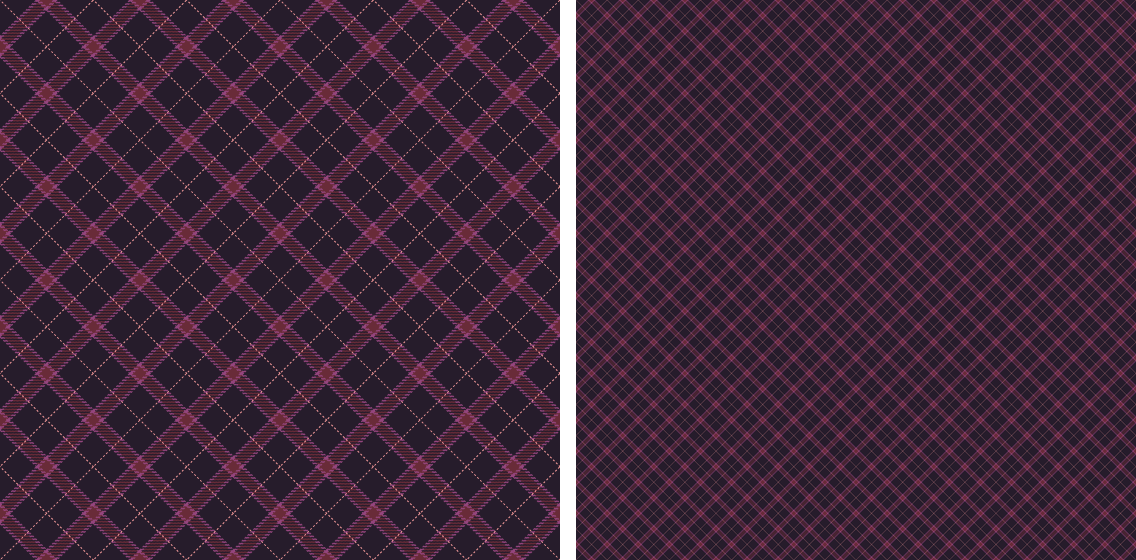
Left: one tile. Right: repeated 3 by 3.
Reproduce this pattern procedurally as a Shadertoy shader.

```glsl
// Diagonal twill tartan: plum and maroon bands with fine pink lines on dark aubergine.

const float REPEATS    = 6.0;   // setts across and down
const float THREADS    = 64.0;  // threads in one sett
const float BAND_HALF  = 7.5;   // half width of the whole band, in threads
const float CORE_HALF  = 4.5;   // half width of its maroon core
const float LINE_HALF  = 0.5;   // half width of the fine line
const float TWILL      = 4.0;   // threads per twill step, over two and under two
const int   SUBSAMPLES = 4;     // smoothing grid per pixel side

const vec3 GROUND = vec3(0.15, 0.11, 0.17);
const vec3 PLUM   = vec3(0.58, 0.27, 0.49);
const vec3 MAROON = vec3(0.41, 0.17, 0.22);
const vec3 PINK   = vec3(0.95, 0.60, 0.60);

// Dye of one thread; the fine line sits at 0, the band at half a sett
vec3 threadColor(float index) {
    float fromLine = abs(mod(index + 0.5 * THREADS, THREADS) - 0.5 * THREADS);
    float fromBand = 0.5 * THREADS - fromLine;
    if (fromBand < CORE_HALF) return MAROON;
    if (fromBand < BAND_HALF) return PLUM;
    return fromLine < LINE_HALF ? PINK : GROUND;
}

// Warp and weft run along the two diagonals, so the twill steps lie level
vec3 weave(vec2 uv) {
    vec2 p = uv * REPEATS;
    vec2 thread = floor(vec2(p.x + p.y, p.x - p.y) * THREADS + 0.5);
    bool warpOnTop = mod(thread.x - thread.y, TWILL) < 0.5 * TWILL;
    return threadColor(warpOnTop ? thread.x : thread.y);
}

void mainImage(out vec4 fragColor, in vec2 fragCoord) {
    // Average the weave over the pixel to smooth every thread edge
    vec3 color = vec3(0.0);
    for (int y = 0; y < SUBSAMPLES; y++) {
        for (int x = 0; x < SUBSAMPLES; x++) {
            vec2 offset = (vec2(x, y) + 0.5) / float(SUBSAMPLES) - 0.5;
            color += weave((fragCoord + offset) / iResolution.xy);
        }
    }
    fragColor = vec4(color / float(SUBSAMPLES * SUBSAMPLES), 1.0);
}
```
